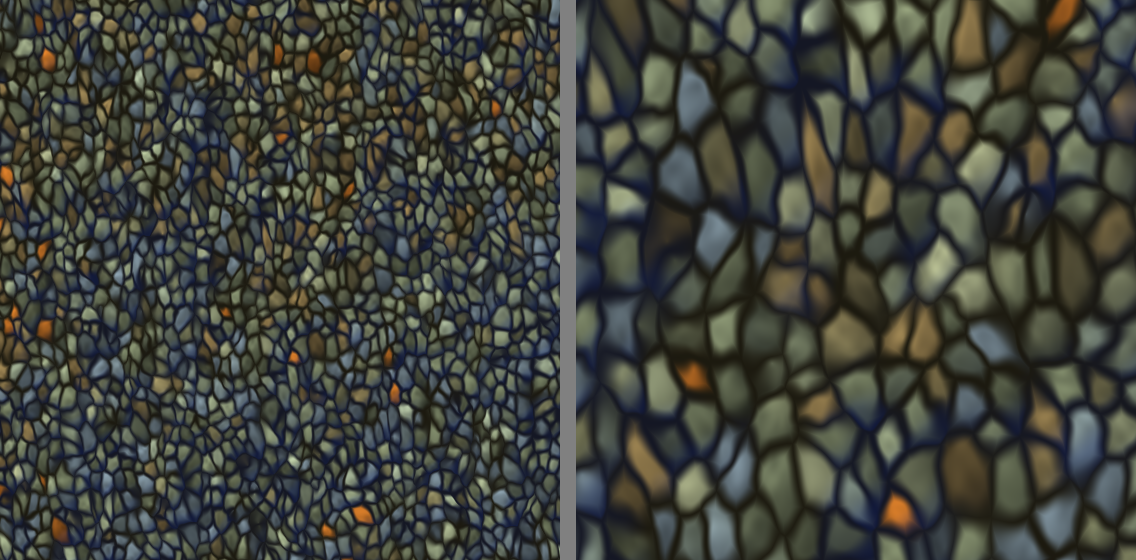
Left: the whole. Right: its middle third, enlarged.
Give the GLSL for this texture, as a WebGL 1 fragment shader.

```glsl
precision highp float;

uniform vec2 u_resolution;

const vec2 GRAIN_GRID = vec2(43.0, 33.0);  // grains across and up the canvas
const float JITTER = 0.85;
const float LEAN = 0.25;                   // mean tilt of the long axis, radians
const float LEAN_SPREAD = 1.5;
const float MAX_STRETCH = 1.35;
const float SIZE_SPREAD = 0.24;
const float BLEND = 13.0;                  // higher gives crisper grain borders
const float GAP_WIDTH = 0.50;
const float RUST_SHARE = 0.025;
const vec2 LIGHT_DIR = vec2(-0.55, 0.83);

const vec3 MOSS = vec3(0.36, 0.39, 0.30);
const vec3 PALE = vec3(0.50, 0.54, 0.43);
const vec3 EARTH = vec3(0.44, 0.37, 0.23);
const vec3 SLATE = vec3(0.33, 0.38, 0.41);
const vec3 RUST = vec3(0.62, 0.36, 0.12);
const vec3 GAP_BROWN = vec3(0.11, 0.10, 0.06);
const vec3 GAP_BLUE = vec3(0.08, 0.09, 0.14);
const vec3 BLUE_FRINGE = vec3(-0.01, 0.01, 0.09);

float hash(vec2 p) {
  return fract(sin(dot(p, vec2(127.1, 311.7))) * 43758.5453);
}

float noise(vec2 p) {
  vec2 cell = floor(p);
  vec2 f = fract(p);
  f = f * f * (3.0 - 2.0 * f);
  float low = mix(hash(cell), hash(cell + vec2(1.0, 0.0)), f.x);
  float high = mix(hash(cell + vec2(0.0, 1.0)), hash(cell + 1.0), f.x);
  return mix(low, high, f.y);
}

// Mineral colour of one grain; warmth shifts the mix from slate to earth.
vec3 grainTint(vec2 id, float warmth) {
  float kind = hash(id + 17.3) + 0.55 * (warmth - 0.5);
  vec3 tint = mix(SLATE, MOSS, smoothstep(0.10, 0.34, kind));
  tint = mix(tint, EARTH, smoothstep(0.58, 0.88, kind));
  tint = mix(tint, PALE, 0.8 * step(0.80, hash(id + 41.9)));
  tint = mix(tint, RUST, step(1.0 - RUST_SHARE, hash(id + 63.1)));
  return tint * mix(0.66, 1.26, hash(id + 5.7));
}

// Stretched, tilted distance from a grain centre.
float grainDistance(vec2 offset, vec2 id) {
  float angle = LEAN + LEAN_SPREAD * (hash(id + 29.5) - 0.5);
  float stretch = mix(1.0, MAX_STRETCH, hash(id + 11.2));
  vec2 axis = vec2(-sin(angle), cos(angle));
  float along = dot(offset, axis) / stretch;
  float across = dot(offset, vec2(axis.y, -axis.x)) * stretch;
  return length(vec2(across, along)) - SIZE_SPREAD * hash(id + 83.4);
}

void main() {
  vec2 uv = gl_FragCoord.xy / u_resolution;

  // Broad drift: warm at the upper left, cool at the lower right
  float drift = noise(uv * 4.0 + 3.0);
  float warmth = clamp(0.45 + 0.45 * (uv.y - uv.x) + 0.7 * (drift - 0.5), 0.0, 1.0);

  // Uneven packing
  vec2 p = uv * GRAIN_GRID;
  p += 0.7 * (vec2(noise(p * 0.45), noise(p * 0.45 + 57.0)) - 0.5);
  p += 0.16 * (vec2(noise(p * 2.3 + 9.0), noise(p * 2.3 + 31.0)) - 0.5);

  // Soft cellular pattern
  vec2 home = floor(p);
  float nearest = 9.0;
  float second = 9.0;
  float total = 0.0;
  float facing = 0.0;
  vec3 tint = vec3(0.0);
  for (int j = -2; j <= 2; j++) {
    for (int i = -2; i <= 2; i++) {
      vec2 id = home + vec2(float(i), float(j));
      vec2 centre = vec2(hash(id), hash(id + 71.7)) - 0.5;
      vec2 offset = p - id - 0.5 - JITTER * centre;
      float d = grainDistance(offset, id);
      second = min(second, max(nearest, d));
      nearest = min(nearest, d);
      float weight = exp(-BLEND * d);
      total += weight;
      tint += weight * grainTint(id, warmth);
      facing += weight * dot(offset, LIGHT_DIR);
    }
  }
  tint /= total;
  facing /= total;

  // Rounded, lit grains with varied dark gaps
  float openness = noise(p * 0.8 + 19.0);
  float body = smoothstep(mix(-0.16, 0.07, openness), GAP_WIDTH, second - nearest);
  float dome = 1.0 - 0.35 * smoothstep(0.1, 0.75, nearest);
  float mottle = 0.86 + 0.28 * noise(p * 3.0 + 7.0);
  vec3 grain = tint * dome * mottle * (1.06 + 0.45 * facing);

  float blueness = smoothstep(0.25, 0.75, noise(p * 0.6 + 43.0) + 0.4 * (0.5 - warmth));
  vec3 gap = mix(GAP_BROWN, GAP_BLUE, blueness);
  vec3 color = mix(gap, grain, body);

  // Cool fringe on the shaded side
  color += BLUE_FRINGE * blueness * smoothstep(0.0, 0.5, -facing);
  gl_FragColor = vec4(clamp(color, 0.0, 1.0), 1.0);
}
```
